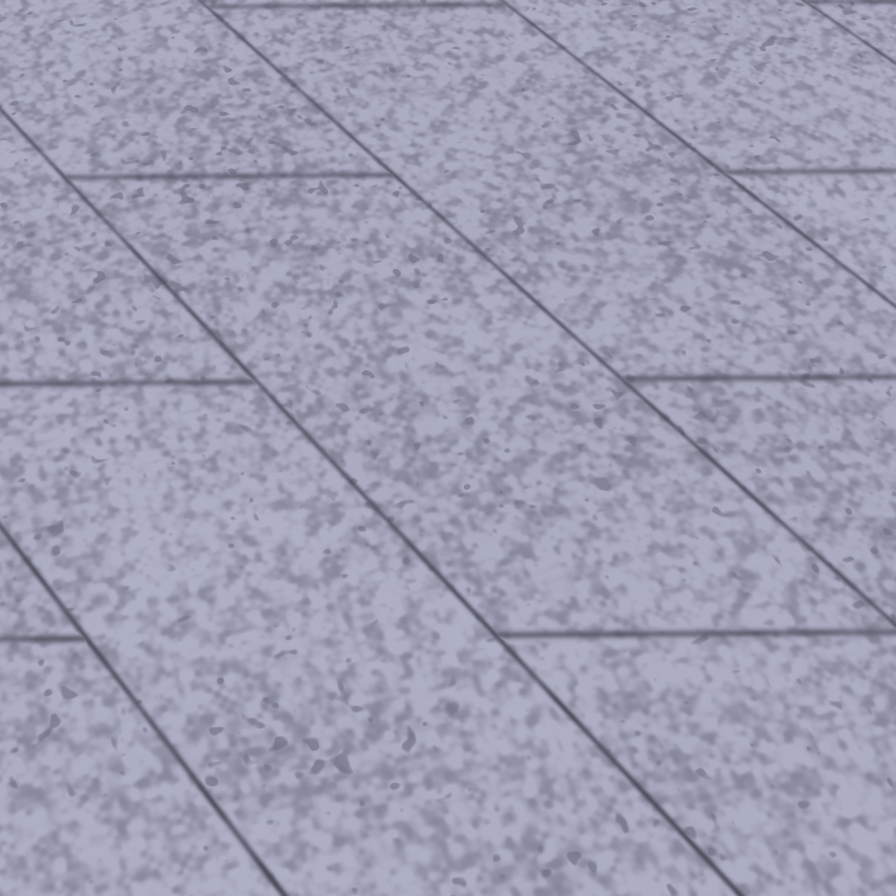
Give the GLSL for this texture, as a Shadertoy shader.

```glsl
// Speckled blue-grey stone paving in perspective: slanted courses of long slabs
// with end joints staggered by half a slab. Canvas points are projected to floor
// coordinates; joints are soft distance lines and the grain is layered value noise.

float hash(vec2 cell) {
    return fract(sin(dot(cell, vec2(127.1, 311.7))) * 43758.5453);
}

float noise(vec2 q) {
    vec2 cell = floor(q);
    vec2 f = fract(q);
    f = f * f * (3.0 - 2.0 * f);
    float low = mix(hash(cell), hash(cell + vec2(1.0, 0.0)), f.x);
    float high = mix(hash(cell + vec2(0.0, 1.0)), hash(cell + vec2(1.0, 1.0)), f.x);
    return mix(low, high, f.y);
}

// Two rotated octaves, which hides the noise grid
float grain(vec2 q) {
    mat2 turn = mat2(0.8, 0.6, -0.6, 0.8);
    return 0.58 * noise(turn * q) + 0.42 * noise(turn * turn * q * 1.7 + 31.0);
}

// Soft line profile, never thinner than a pixel
float softLine(float dist, float width) {
    float w = max(width, 0.8 / iResolution.y);
    return exp(-dist * dist / (w * w));
}

void mainImage(out vec4 fragColor, in vec2 fragCoord) {
    vec2 p = fragCoord / iResolution.xy;

    // Perspective: depth is the distance below the horizon
    float depth = 2.953 - p.y;
    float tilted = depth + 0.008 * (p.x - 0.5);
    float across = ((p.x + 1.953) / depth - 0.9415) / 0.1725;
    float along = 11.346 - 22.22 / tilted;
    float course = floor(across);
    float slab = 0.5 * (along + course + 1.0);

    // Distances to the joints in canvas units
    float sideDist = abs(across - round(across)) * 0.1725 * depth * 0.7;
    float endDist = abs(slab - round(slab)) * 2.0 * tilted * tilted / 22.22;

    // Stone grain, with broad patches and a slight tint for each slab
    vec2 floorPos = vec2(210.0 * (p.x - 0.3), 620.0) / depth;
    float patches = noise(floorPos * 0.09 + 7.0) - 0.5;
    float tint = hash(vec2(course, floor(slab)) + 3.0) - 0.5;
    float speckle = grain(floorPos) + 0.12 * patches;
    vec3 color = mix(vec3(0.53, 0.53, 0.61), vec3(0.675, 0.68, 0.765),
                     smoothstep(0.08, 0.72, speckle));
    color += 0.012 * tint + 0.012 * patches;

    // Sparse dark pits, denser in the darker patches
    float pit = grain(floorPos * 0.8 + 57.0) + 0.16 * patches;
    color = mix(color, vec3(0.43, 0.43, 0.51), 0.65 * smoothstep(0.27, 0.12, pit));

    // Joints, unevenly worn and fading with distance
    float near = mix(1.0, 0.7, p.y);
    float wear = 0.75 + 0.4 * noise(floorPos * 0.35 + 19.0);
    float side = softLine(sideDist, 0.0036 * near) * wear * near;
    float end = softLine(endDist, 0.0052 * near) * wear * near * 0.8;
    color = mix(color, vec3(0.29, 0.29, 0.35), min(max(side, end), 1.0) * 0.92);

    fragColor = vec4(color, 1.0);
}
```
